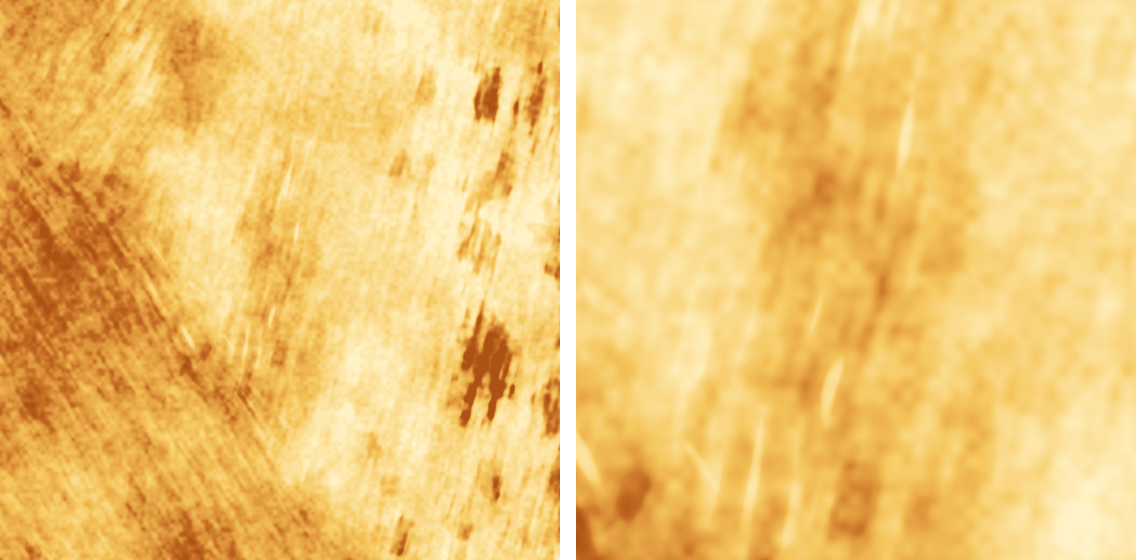
Left, the full canvas; right, a detail of the centre.
Give the GLSL for this texture, as a Shadertoy shader.

```glsl
float hash(vec2 p) {
    vec3 q = fract(vec3(p.xyx) * 0.1031);
    q += dot(q, q.yzx + 33.33);
    return fract((q.x + q.y) * q.z);
}

float noise(vec2 p) {
    vec2 cell = floor(p), f = fract(p);
    f = f * f * (3.0 - 2.0 * f);
    float low = mix(hash(cell), hash(cell + vec2(1, 0)), f.x);
    float high = mix(hash(cell + vec2(0, 1)), hash(cell + vec2(1, 1)), f.x);
    return mix(low, high, f.y);
}

vec2 rotate(vec2 p, float degrees) {
    float a = radians(degrees);
    return vec2(cos(a) * p.x + sin(a) * p.y, cos(a) * p.y - sin(a) * p.x);
}

// Layered noise centred on zero
float clouds(vec2 p, int octaves) {
    float sum = 0.0, weight = 0.5;
    for (int i = 0; i < octaves; i++) {
        sum += weight * (noise(p) - 0.5);
        p = rotate(p, 37.0) * 2.03 + 19.7;
        weight *= 0.62;
    }
    return sum;
}

// Thin strands running along the given direction, centred on zero
float fibres(vec2 p, float degrees) {
    vec2 q = rotate(p, degrees) + 8.0;
    float broad = noise(q * vec2(6.0, 36.0));
    float fine = noise(q * vec2(13.0, 84.0) + 31.0);
    float hair = noise(q * vec2(26.0, 140.0) + 57.0);
    return 0.34 * broad + 0.42 * fine + 0.36 * hair - 0.56;
}

float blob(vec2 p, vec2 centre, vec2 radius) {
    vec2 d = (p - centre) / radius;
    return exp(-dot(d, d));
}

// Ragged leaning inclusions, scattered one per grid cell
float inclusions(vec2 p, float gridSize, float chance, float ragged) {
    vec2 home = floor(p * gridSize);
    float cover = 0.0;
    for (int y = -1; y <= 1; y++) {
        for (int x = -1; x <= 1; x++) {
            vec2 cell = home + vec2(x, y);
            float pick = hash(cell + 71.0);
            vec2 centre = cell + 0.25 + 0.5 * vec2(hash(cell + 5.0), hash(cell + 13.0));
            vec2 d = rotate(p * gridSize - centre, mix(50.0, 110.0, hash(cell + 29.0)));
            vec2 radius = mix(vec2(0.28, 0.18), vec2(0.62, 0.30), hash(cell + 43.0));
            float inside = 1.0 - smoothstep(0.35, 1.15, length(d / radius) + ragged);
            cover = max(cover, inside * step(pick, chance) * mix(0.5, 1.0, hash(cell + 3.0)));
        }
    }
    return cover;
}

// Amber ramp from burnt orange to pale cream
vec3 amber(float tone) {
    const vec3 colors[8] = vec3[8](
        vec3(0.67, 0.32, 0.08), vec3(0.78, 0.44, 0.15),
        vec3(0.86, 0.57, 0.22), vec3(0.92, 0.68, 0.29),
        vec3(0.96, 0.78, 0.37), vec3(0.98, 0.85, 0.53),
        vec3(0.99, 0.90, 0.65), vec3(1.00, 0.95, 0.78));
    const float stops[8] = float[8](-0.16, 0.04, 0.15, 0.31, 0.50, 0.70, 0.90, 1.12);
    vec3 color = colors[0];
    for (int i = 1; i < 8; i++) {
        float blend = clamp((tone - stops[i - 1]) / (stops[i] - stops[i - 1]), 0.0, 1.0);
        color = mix(color, colors[i], blend);
    }
    return color;
}

void mainImage(out vec4 fragColor, in vec2 fragCoord) {
    vec2 p = fragCoord / iResolution.y;
    vec2 bend = vec2(clouds(p * 4.0 + 3.0, 4), clouds(p * 4.0 + 40.0, 4));
    vec2 q = p + 0.14 * bend;

    // Broad regions
    float diagonal = 0.62 - 1.48 * (q.x - 0.25) - q.y;
    float lowerLeft = smoothstep(-0.12, 0.14, diagonal);
    float upperLeft = (1.0 - smoothstep(0.24, 0.42, q.x)) * smoothstep(0.5, 0.7, q.y);
    float rightSide = smoothstep(0.58, 0.76, q.x);
    float column = blob(q, vec2(0.50 + 0.08 * (p.y - 0.5), 0.52), vec2(0.06, 0.28));

    float tone = 0.81 - 0.48 * lowerLeft;
    tone -= 0.38 * upperLeft * (1.0 - lowerLeft);
    tone -= 0.26 * blob(q, vec2(0.0, 0.36), vec2(0.18, 0.28));
    tone -= 0.46 * column;
    tone -= 0.55 * blob(q, vec2(0.37, 0.88), vec2(0.065, 0.09));
    tone -= 0.34 * blob(q, vec2(0.93, 0.86), vec2(0.11, 0.16));

    // Strands follow a different direction in each region
    vec2 s = p + 0.025 * bend;
    float falling = fibres(s, -57.0);
    float upright = fibres(s, 77.0);
    float rising = fibres(s, 57.0);
    float strand = mix(upright, falling, lowerLeft);
    strand = mix(strand, rising, upperLeft * (1.0 - lowerLeft));
    float seam = blob(vec2(diagonal, q.y), vec2(0.05, 0.46), vec2(0.13, 0.20));
    float tuft = blob(q, vec2(0.24, 0.92), vec2(0.07, 0.12));
    float strength = 0.30 + 0.22 * lowerLeft + 0.55 * column + 0.40 * seam;
    strength += 0.85 * tuft + 0.30 * rightSide;
    tone += strength * strand + 0.18 * tuft;
    tone += 0.28 * seam * smoothstep(0.12, 0.28, falling);
    tone += 0.35 * column * smoothstep(0.12, 0.28, upright);

    // Cloudy mottling, stronger away from the pale middle
    float mottle = 0.78 + 0.25 * max(rightSide, upperLeft);
    tone += mottle * clouds(p * 6.0 + 11.0, 6);

    // Dark inclusions with torn, streaky edges
    float ragged = 1.5 * upright + 2.0 * clouds(p * 24.0, 3);
    float spots = inclusions(q, 6.5, 0.62, ragged) * rightSide;
    float flecks = inclusions(q + 0.37, 13.0, 0.28, ragged);
    tone -= spots * (0.60 - 0.7 * upright);
    tone -= 0.36 * flecks * mix(0.5, 1.0, rightSide);

    // Fine grain
    tone += 0.21 * (noise(p * 130.0) - 0.5) + 0.17 * (noise(p * 72.0 + 9.0) - 0.5);

    fragColor = vec4(amber(tone), 1.0);
}
```
